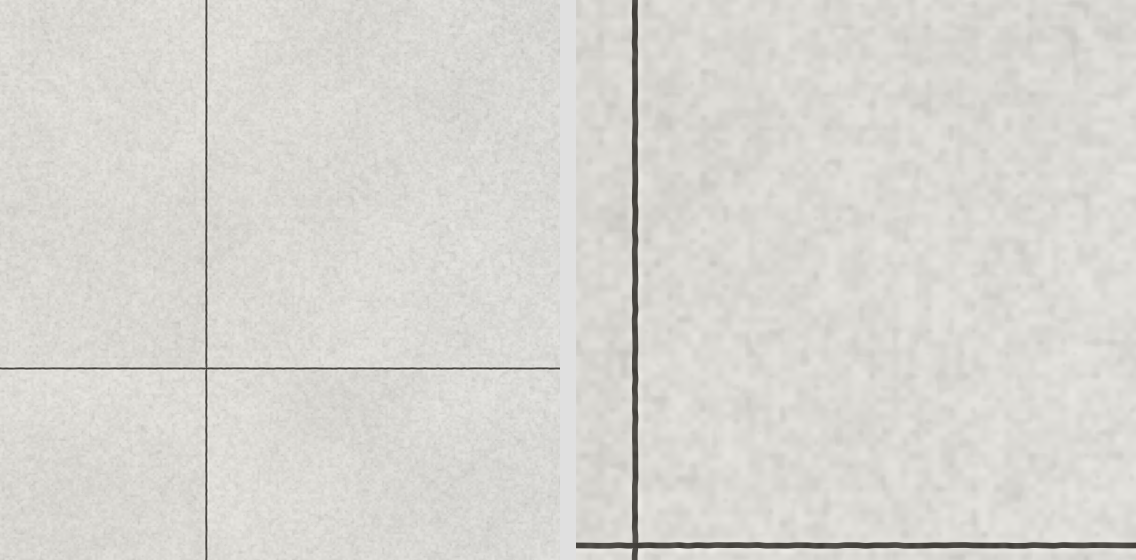
Left: the whole. Right: its middle third, enlarged.
Write a WebGL 2 fragment shader that draws this texture.

```glsl
#version 300 es
precision highp float;
// Pale warm-grey stone floor tiles with fine grain, soft mottling and thin dark joints.

#define TILE_PITCH 1.0
#define JOINT_POS vec2(0.3685, 0.3420)
#define JOINT_WIDTH 0.0034
#define JOINT_RAGGED 0.0005
#define GRAIN_SCALE 210.0
#define GRAIN_DEPTH 0.050
#define MOTTLE_SCALE 5.0
#define MOTTLE_DEPTH 0.060
#define FLECK_DEPTH 0.030

uniform vec2 u_resolution;
out vec4 outColor;

const vec3 STONE = vec3(0.853, 0.846, 0.826);
const vec3 JOINT = vec3(0.25, 0.24, 0.22);
const vec3 COOL_TINT = vec3(-0.004, 0.001, 0.007);

float hash(vec2 p) {
    vec3 q = fract(vec3(p.xyx) * 0.1031);
    q += dot(q, q.yzx + 33.33);
    return fract((q.x + q.y) * q.z);
}

float valueNoise(vec2 p) {
    vec2 cell = floor(p);
    vec2 f = fract(p);
    f = f * f * (3.0 - 2.0 * f);
    float low = mix(hash(cell), hash(cell + vec2(1.0, 0.0)), f.x);
    float high = mix(hash(cell + vec2(0.0, 1.0)), hash(cell + vec2(1.0)), f.x);
    return mix(low, high, f.y);
}

// Layered noise, each octave turned to hide the lattice
float fbm(vec2 p) {
    float sum = 0.0;
    float weight = 0.5;
    for (int i = 0; i < 5; i++) {
        sum += weight * valueNoise(p);
        p = mat2(1.6, 1.2, -1.2, 1.6) * p + 17.3;
        weight *= 0.5;
    }
    return sum / 0.96875;
}

// Stone surface: cloudy mottling, sandy grain and sparse darker flecks
vec3 stone(vec2 uv, vec2 tile) {
    vec2 p = uv + 7.31 * tile + 30.0;
    float mottle = fbm(p * MOTTLE_SCALE) - 0.5;
    float grain = valueNoise(p * GRAIN_SCALE) - 0.5;
    grain += 0.6 * (valueNoise(p.yx * GRAIN_SCALE * 0.53) - 0.5);
    float fleck = smoothstep(0.72, 0.95, valueNoise(p * GRAIN_SCALE * 0.71 + 9.0));
    float shade = MOTTLE_DEPTH * mottle + GRAIN_DEPTH * grain - FLECK_DEPTH * fleck;
    float tileShade = 0.006 * (hash(tile + 20.0) - 0.5);
    return STONE + shade + tileShade + COOL_TINT * smoothstep(0.4, 1.1, uv.x) + 0.003;
}

void main() {
    vec2 uv = gl_FragCoord.xy / u_resolution;
    vec2 pixel = 1.0 / u_resolution;

    // Tile index and signed offset from the nearest joint on each axis
    vec2 grid = (uv - JOINT_POS) / TILE_PITCH;
    vec2 tile = floor(grid);
    vec2 offset = (fract(grid + 0.5) - 0.5) * TILE_PITCH;
    vec3 color = stone(uv, tile);

    // Slightly ragged joint edges
    vec2 wobble = vec2(valueNoise(vec2(uv.y * 170.0, 3.0)),
                       valueNoise(vec2(uv.x * 170.0, 8.0))) - 0.5;
    vec2 edge = abs(offset + wobble * JOINT_RAGGED) - 0.5 * JOINT_WIDTH;

    // Faint pale bevel beside the joints, stronger below and to the right
    vec2 bevel = 1.0 - smoothstep(vec2(0.0), vec2(0.003), abs(edge - 0.001));
    bevel *= mix(vec2(0.4), vec2(1.0), vec2(step(0.0, offset.x), step(offset.y, 0.0)));
    color += 0.035 * max(bevel.x, bevel.y);

    // Dark joints, antialiased by pixel coverage, with uneven depth
    vec2 cover = clamp(0.5 - edge / pixel, 0.0, 1.0);
    vec2 wear = 0.88 + 0.12 * vec2(valueNoise(vec2(uv.y * 240.0, 5.0)),
                                   valueNoise(vec2(uv.x * 240.0, 6.0)));
    cover *= wear;
    color = mix(color, JOINT, max(cover.x, cover.y));

    outColor = vec4(clamp(color, 0.0, 1.0), 1.0);
}
```
